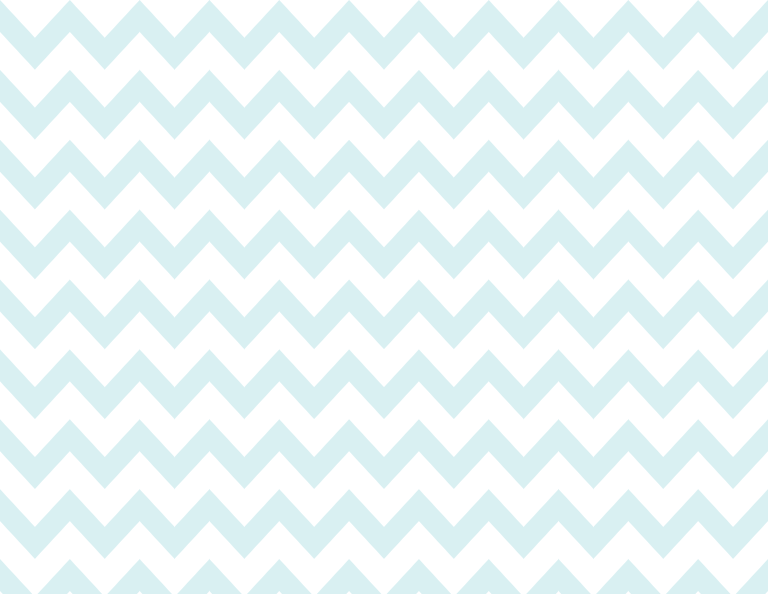
This pattern is drawn by a WebGL 1 fragment shader. Its source:

```glsl
precision highp float;
// Pale aqua chevron stripes on white: a triangle wave shifts evenly
// spaced horizontal bands, and each band is cut out by its distance
// from the nearest band centre. All repeats are identical and flat.

#define COLUMNS 11.0       // zigzag periods across the canvas
#define ROWS 8.5           // bands down the canvas
#define AMPLITUDE 0.54     // peak to valley height, in row heights
#define THICKNESS 0.457    // vertical band thickness, in row heights
#define BAND_COLOR vec3(0.85, 0.94, 0.95)
#define GROUND_COLOR vec3(1.0)

uniform vec2 u_resolution;

// 0 at whole numbers, 1 halfway between them.
float triangleWave(float x) {
  return 1.0 - abs(2.0 * fract(x) - 1.0);
}

// Signed vertical distance to the nearest band, negative inside.
float chevronDistance(vec2 cell) {
  float fromTop = cell.y - AMPLITUDE * triangleWave(cell.x);
  float fromCentre = abs(fract(fromTop - 0.5 * THICKNESS + 0.5) - 0.5);
  return fromCentre - 0.5 * THICKNESS;
}

void main() {
  // Cell coordinates, with rows counted down from the top edge.
  vec2 uv = gl_FragCoord.xy / u_resolution;
  vec2 cell = vec2(uv.x, 1.0 - uv.y) * vec2(COLUMNS, ROWS);

  // Change of the distance across one pixel, for smooth slanted edges.
  vec2 pixel = vec2(COLUMNS, ROWS) / u_resolution;
  float edge = length(vec2(2.0 * AMPLITUDE * pixel.x, pixel.y));
  float coverage = clamp(0.5 - chevronDistance(cell) / edge, 0.0, 1.0);

  gl_FragColor = vec4(mix(GROUND_COLOR, BAND_COLOR, coverage), 1.0);
}
```
